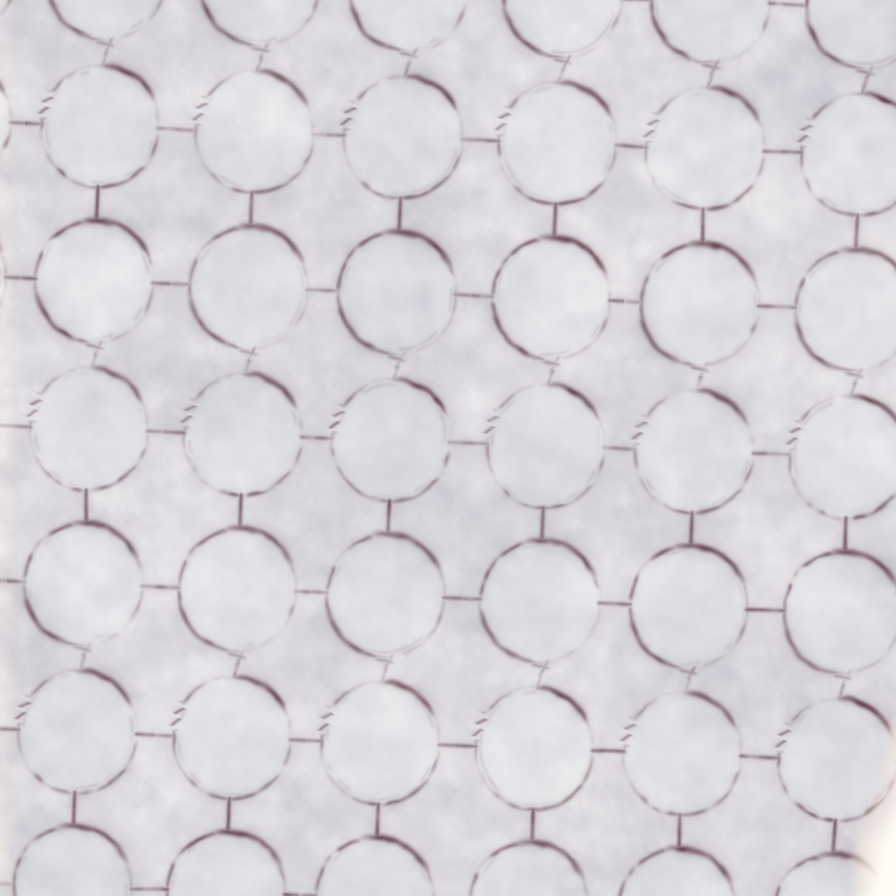
Give the GLSL for this pattern, as a Shadertoy shader.

```glsl
const float PITCH = 0.1690;                    // cell size in canvas heights
const float TILT = 0.0375;                     // clockwise lattice rotation
const vec2 ANCHOR = vec2(0.112, 0.859);        // centre of one ring in an even row
const vec2 ODD_SHIFT = vec2(0.020, -0.025);    // offset of odd columns and rows
const vec2 RING_RADIUS = vec2(0.390, 0.404);   // in cells
const float THIN = 0.0145;                     // soft half widths in cells
const float THICK = 0.0205;
const float HALO = 0.13;                       // strength of the bleed around ink
const vec3 GROUND = vec3(0.862, 0.853, 0.874);
const vec3 DISC = vec3(0.874, 0.876, 0.893);
const vec3 INK = vec3(0.42, 0.30, 0.345);
const vec3 GLOW = vec3(1.0, 0.985, 0.96);
const vec3 GLOW_RIM = vec3(0.96, 0.83, 0.77);

float hash(vec2 p) {
    return fract(sin(dot(p, vec2(127.1, 311.7))) * 43758.5453);
}

float noise(vec2 p) {
    vec2 i = floor(p), f = fract(p);
    f = f * f * (3.0 - 2.0 * f);
    return mix(mix(hash(i), hash(i + vec2(1, 0)), f.x),
               mix(hash(i + vec2(0, 1)), hash(i + vec2(1, 1)), f.x), f.y);
}

float fbm(vec2 p) {
    float sum = 0.0, amp = 0.5;
    for (int i = 0; i < 4; i++) {
        sum += amp * noise(p);
        p = mat2(1.6, 1.2, -1.2, 1.6) * p + 7.3;
        amp *= 0.55;
    }
    return sum;
}

// Soft line with a faint wide bleed, never thinner than a pixel
float stroke(float dist, float halfWidth) {
    float w = max(halfWidth, 1.0 / (iResolution.y * PITCH));
    float k = dist * dist / (w * w);
    return mix(exp(-k), exp(-k * 0.09), HALO);
}

// Weight that tapers from 1 at the centre angle to 0 at +-span
float arc(float angle, float centre, float span) {
    return smoothstep(cos(span), mix(cos(span), 1.0, 0.85), cos(angle - centre));
}

// Ring outline: pressure varies with angle and differs between row kinds
float ringInk(vec2 d, float radial, bool oddRow, vec2 id) {
    float a = atan(d.y, d.x);
    float heavy, medium, gap, ticks = 0.0;
    if (oddRow) {
        heavy = max(arc(a, 1.15, 0.85), 0.8 * arc(a, -2.4, 0.7));
        medium = max(arc(a, 2.2, 1.0), 0.8 * arc(a, 3.2, 0.8));
        gap = max(arc(a, -1.1, 0.7), 0.7 * arc(a, 0.1, 0.5));
    } else {
        heavy = arc(a, 1.05, 0.65);
        medium = max(arc(a, -1.6, 1.2), 0.6 * arc(a, 2.5, 0.5));
        gap = max(arc(a, 0.2, 0.5), arc(a, 1.95, 0.45));
        ticks = arc(a, 2.8, 0.3);
    }
    // Breaks shared by all rings of a kind, plus some of their own
    vec2 kind = vec2(oddRow ? 17.0 : 3.0, 0.0);
    float grain = 0.55 * noise(d * 14.0 + kind) + 0.45 * noise(d * 16.0 + id * 13.7);
    float light = max(0.46 * medium, 0.32 * (1.0 - 0.6 * gap));
    light *= 0.22 + 1.25 * smoothstep(0.22, 0.75, grain);
    float pressure = max(light, heavy * (0.62 + 0.4 * grain));
    float dist = radial + 0.018 * (grain - 0.5);
    float line = pressure * stroke(dist, mix(THIN, THICK, heavy));
    // Short slanted dashes crossing the left side
    float phase = fract(a * 5.0) - 0.5;
    float dash = smoothstep(0.5, 0.3, abs(phase)) * stroke(radial - 0.06 * phase, THIN);
    line = mix(line, 0.5 * dash, ticks);
    // Faint second line inside, where the outline has split
    float split = smoothstep(0.5, 0.8, noise(d * 9.0 + id * 5.1));
    return max(line, 0.13 * split * stroke(radial + 0.03, THIN));
}

// Links to the four neighbours, visible only outside the ring
float linkInk(vec2 d, float radial, bool oddRow, vec2 id) {
    float outside = smoothstep(-0.03, 0.0, radial);
    float wear = (0.7 + 0.4 * hash(id + 4.1)) * (0.6 + 0.7 * noise(d * 20.0 + id));
    float across = 0.54 * wear * stroke(d.y, THIN) * step(abs(d.y), abs(d.x));
    float down;
    if (oddRow == (d.y > 0.0)) {
        float flare = oddRow ? 0.012 * smoothstep(0.46, 0.40, d.y) : 0.0;
        down = 0.72 * stroke(d.x, THIN + flare);
    } else {
        // Broken link: a slanted line below a short crossbar
        float lean = oddRow ? 0.055 + 0.45 * (d.y + 0.4) : 0.25 * (d.y - 0.4);
        float bar = oddRow ? stroke(d.y + 0.425 + 0.2 * d.x, THIN)
                  * smoothstep(0.09, 0.03, abs(d.x - 0.01)) : 0.0;
        float fade = 0.3 + 0.8 * noise(d * 24.0 + id);
        down = max(0.42 * stroke(d.x - lean, THIN) * fade, 0.36 * bar);
    }
    return outside * max(across, down * step(abs(d.x), abs(d.y)));
}

void mainImage(out vec4 fragColor, in vec2 fragCoord) {
    vec2 p = fragCoord / iResolution.y;

    // Tilted lattice with alternating spacing
    float c = cos(TILT), s = sin(TILT);
    vec2 q = mat2(c, s, -s, c) * (p - ANCHOR) / PITCH;
    q += 0.012 * (vec2(noise(p * 22.0), noise(p * 22.0 + 31.0)) - 0.5);
    vec2 id = floor(q + 0.5);
    vec2 d = q - id - ODD_SHIFT * mod(id, 2.0);
    bool oddRow = mod(id.y, 2.0) > 0.5;
    float radial = (length(d / RING_RADIUS) - 1.0) * RING_RADIUS.x;

    // Mottled surface, rougher between the rings
    float between = smoothstep(-0.07, 0.04, radial);
    vec3 col = mix(DISC, GROUND, between);
    float cloud = fbm(p * 9.0) - 0.5;
    float mottle = fbm(p * 36.0 + 9.0) - 0.5;
    col += cloud * vec3(0.095, 0.088, 0.068);
    col += mottle * mix(0.85, 1.3, between) * vec3(0.090, 0.092, 0.080);

    // Worn ink
    float ink = max(ringInk(d, radial, oddRow, id), linkInk(d, radial, oddRow, id));
    ink *= (0.88 + 0.2 * hash(id + 2.7)) * (0.8 + 0.4 * noise(p * 80.0));
    col = mix(col, INK, clamp(ink, 0.0, 1.0));

    // Bright lower right corner and warm left margin
    float edge = p.x + 0.02 * noise(p * 18.0) - 0.967 - 0.3 * p.y;
    col = mix(col, GLOW_RIM, 0.3 * smoothstep(-0.025, 0.0, edge));
    col = mix(col, GLOW, smoothstep(-0.02, 0.025, edge));
    col += vec3(0.04, 0.03, 0.01) * smoothstep(0.02, 0.0, p.x);

    fragColor = vec4(clamp(col, 0.0, 1.0), 1.0);
}
```
